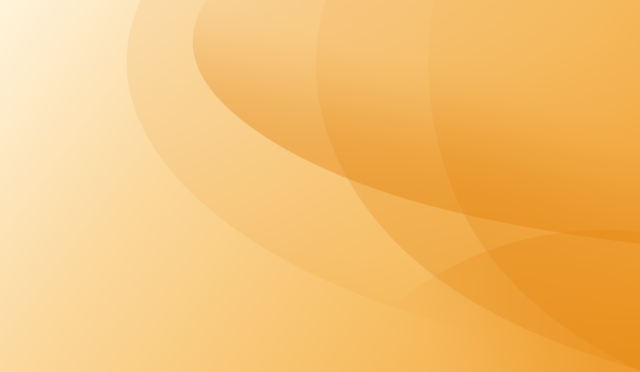
Give the GLSL for this background, as a Shadertoy shader.

```glsl
// Warm cream-to-amber gradient crossed by large translucent curved sheets.

// Signed offset from a bowl-shaped curve opening along +x; positive inside.
float bowl(vec2 p, vec2 tip, float bend, float flare, float power) {
    float t = abs(p.y - tip.y);
    return p.x - tip.x - bend * t * t * (1.0 + flare * pow(t + 1e-5, power));
}

// Smooth coverage of the inner side of a curve.
float inside(float d) {
    float w = 0.7 * fwidth(d);
    return smoothstep(-w, w, d);
}

// Diagonal backdrop, from pale cream to deep amber.
vec3 backdrop(vec2 p) {
    float g = 0.55 * p.x + 0.4 * p.y;
    vec3 col = mix(vec3(1.0, 0.955, 0.86), vec3(0.985, 0.85, 0.62), clamp(g / 0.4, 0.0, 1.0));
    col = mix(col, vec3(0.97, 0.755, 0.41), clamp((g - 0.4) / 0.47, 0.0, 1.0));
    return mix(col, vec3(0.95, 0.65, 0.22), clamp((g - 0.87) / 0.47, 0.0, 1.0));
}

void mainImage(out vec4 fragColor, in vec2 fragCoord) {
    // Canvas heights, with y running down from the top edge
    vec2 uv = fragCoord / iResolution.xy;
    vec2 p = vec2(uv.x * 1.714, 1.0 - uv.y);
    vec3 amber = vec3(0.89, 0.51, 0.05);
    vec3 col = backdrop(p);

    // Pale outer sheet, fading inward and to the right
    float outer = bowl(p, vec2(0.339, 0.167), 1.389, 0.985, 4.0);
    float fade = exp(-1.8 * max(outer, 0.0)) * (1.0 - smoothstep(0.8, 1.35, p.x));
    col = mix(col, amber, 0.11 * fade * inside(outer));

    // Wide sheet, darkest along its lower rim
    float wide = bowl(p, vec2(0.516, 0.112), 2.957, 14.3, 6.0);
    float shade = smoothstep(-0.05, 0.33, p.y - 0.3 * (p.x - 0.5));
    col = mix(col, amber, (0.07 + 0.33 * shade) * inside(wide));

    // Two steep sheets, deepening downward and thinning to the right
    float depth = smoothstep(0.08, 0.6, p.y);
    float steep = bowl(p, vec2(0.846, 0.174), 0.896, 0.955, 4.0);
    float thin = 1.0 - 0.75 * smoothstep(0.0, 0.85, steep);
    col = mix(col, amber, (0.07 + 0.2 * depth) * thin * inside(steep));

    float inner = bowl(p, vec2(1.147, 0.167), 0.538, 0.93, 3.0);
    thin = 1.0 - 0.75 * smoothstep(0.0, 0.6, inner);
    col = mix(col, amber, (0.05 + 0.22 * depth) * thin * inside(inner));

    // Low dome, dissolving toward its lower left
    float dome = bowl(p.yx, vec2(0.618, 1.618), 0.573, 1.18, 4.0);
    col = mix(col, amber, 0.27 * smoothstep(0.15, 0.7, p.x - p.y) * inside(dome));

    fragColor = vec4(col, 1.0);
}
```
